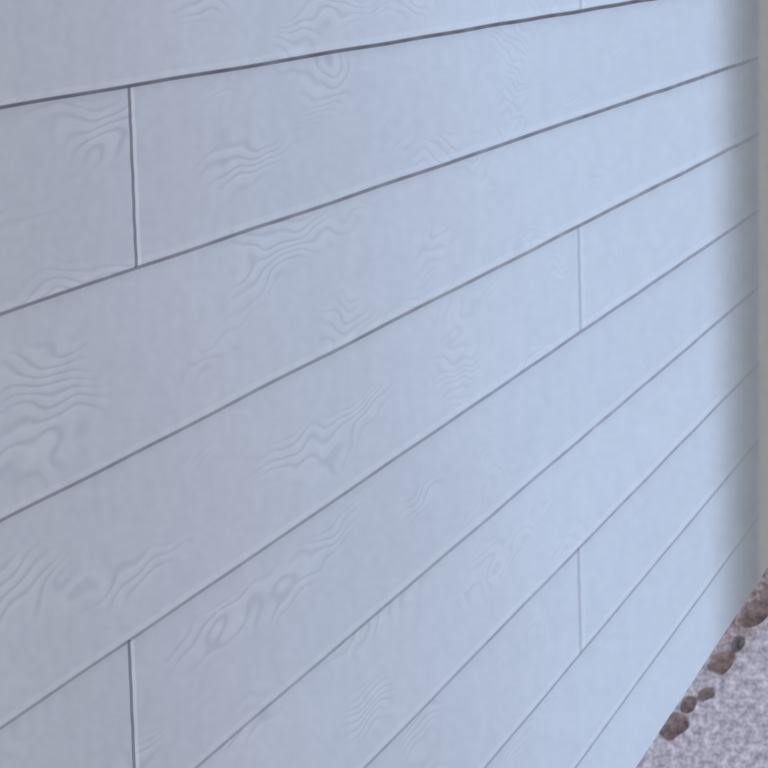
Give the GLSL for this texture, as a three.js fragment shader.

```glsl
varying vec2 vUv;

const vec3 GREY_PAINT = vec3(0.63, 0.65, 0.71);
const vec3 MID_PAINT = vec3(0.67, 0.71, 0.79);
const vec3 BLUE_PAINT = vec3(0.72, 0.78, 0.88);
const vec3 SEAM_DARK = vec3(0.33, 0.33, 0.38);
const vec3 CORNER_SHADE = vec3(0.47, 0.48, 0.50);
const vec3 TRIM = vec3(0.57, 0.57, 0.58);
const vec3 GRAVEL = vec3(0.63, 0.63, 0.70);
const vec3 MULCH = vec3(0.47, 0.41, 0.42);
const vec3 ROCK = vec3(0.33, 0.32, 0.36);
const float GROUND_COURSE = 7.85;

float hash(vec2 p) {
  return fract(sin(dot(p, vec2(127.1, 311.7))) * 43758.5);
}

vec2 gradient(vec2 cell) {
  float angle = 6.2832 * hash(cell);
  return vec2(cos(angle), sin(angle));
}

float gradientNoise(vec2 p) {
  vec2 i = floor(p), f = fract(p);
  vec2 w = f * f * f * (f * (f * 6.0 - 15.0) + 10.0);
  vec2 e = vec2(1.0, 0.0);
  float low = mix(dot(gradient(i), f), dot(gradient(i + e), f - e), w.x);
  float high = mix(dot(gradient(i + e.yx), f - e.yx), dot(gradient(i + 1.0), f - 1.0), w.x);
  return mix(low, high, w.y);
}

float line(float d, float halfWidth, float soft) {
  return 1.0 - smoothstep(halfWidth, halfWidth + soft, abs(d));
}

// Perspective of the wall: course height and top lap at a given x
float courseHeight(float x) { return mix(0.2695, 0.0975, x); }
float topLap(float x) { return mix(0.1393, -0.0273, x); }

vec3 paint(vec2 p) {
  float light = p.x + 0.12 * (p.y - 0.5) + 0.05 * gradientNoise(p * 4.0);
  vec3 col = mix(GREY_PAINT, MID_PAINT, smoothstep(0.05, 0.48, light));
  return mix(col, BLUE_PAINT, smoothstep(0.4, 0.78, light));
}

// Embossed wood grain, in patches that differ from board to board
float woodGrain(vec2 board, float seed) {
  vec2 q = board + vec2(seed * 7.3, seed * 3.1);
  float patches = smoothstep(0.04, 0.4, gradientNoise(q * vec2(1.4, 2.3)));
  float swirl = gradientNoise(q * vec2(1.7, 2.0)) + 0.3 * gradientNoise(q * vec2(5.0, 6.0));
  float phase = 6.2832 * (board.y * 11.0 + 4.5 * swirl);
  return patches * (sin(phase) + 0.4 * sin(2.0 * phase + 1.0));
}

vec3 addLap(vec3 col, float d, float lap, float along) {
  float strength = 0.25 + 0.65 * exp(-0.42 * max(lap, 0.0));
  strength *= 0.9 + 0.3 * gradientNoise(vec2(along * 5.0, lap * 3.7));
  float core = line(d - 0.001, 0.0008, 0.0032);
  float shadow = step(0.0, d) * exp(-d / 0.006) * 0.3;
  col += 0.02 * line(d + 0.007, 0.001, 0.005);
  return mix(col, SEAM_DARK, strength * max(core, shadow));
}

// Butt joints step along the wall by one third of a board per course
vec3 addJoint(vec3 col, float along, float course, float across, float height) {
  float start = 0.72 + 4.68 * mod(2.0 * course, 3.0);
  float lean = 0.045 * (across - 0.5);
  float d = (along - start - lean) * height * height / 0.2695;
  d += 0.0008 * gradientNoise(vec2(across * 9.0, course));
  float strength = smoothstep(0.08, 0.25, height);
  col = mix(col, SEAM_DARK, 0.62 * strength * line(d, 0.0006, 0.0025));
  return col + 0.05 * strength * line(d - 0.0045, 0.001, 0.0025);
}

vec3 siding(vec2 p, float level, float along, float height) {
  float course = floor(level), across = fract(level);
  float lap = floor(level + 0.5);
  float joint = 0.72 + 4.68 * mod(2.0 * course, 3.0);
  float seed = course + 11.0 * step(joint, along);
  float relief = woodGrain(vec2(along, across), seed);
  vec3 col = paint(p) + 0.022 * relief * smoothstep(0.09, 0.23, height);
  col += 0.012 * (hash(vec2(course, 4.0)) - 0.5);
  col = addJoint(col, along, course, across, height);
  col = addLap(col, (level - lap) * height, lap, along);
  // Shaded inside corner and its trim
  col = mix(col, CORNER_SHADE, 0.85 * smoothstep(0.915, 0.985, p.x));
  return mix(col, TRIM, smoothstep(0.984, 0.992, p.x));
}

vec3 ground(vec2 p, float depth) {
  float grit = gradientNoise(p * 95.0) + 0.6 * gradientNoise(p * 190.0);
  vec3 col = GRAVEL + 0.17 * grit;
  float bed = 1.0 - smoothstep(0.02, 0.09, depth + 0.04 * gradientNoise(p * 24.0));
  col = mix(col, MULCH + 0.2 * grit, 0.65 * bed * smoothstep(0.08, 0.2, p.y));
  // Stones scattered along the foot of the wall
  for (int i = 0; i < 7; i++) {
    float n = float(i), x = 0.865 + 0.021 * n;
    float foot = 1.0 - topLap(x) - GROUND_COURSE * courseHeight(x);
    vec2 q = p - vec2(x + 0.012, foot - 0.025 * hash(vec2(n, 2.0)));
    q = mat2(0.8, -0.6, 0.6, 0.8) * q;
    float size = mix(0.009, 0.02, hash(vec2(n, 5.0)));
    float d = length(q * vec2(0.8, 1.25)) - size + 0.005 * gradientNoise(p * 60.0 + n);
    vec3 stone = mix(ROCK, MULCH, hash(vec2(n, 8.0))) + 5.0 * q.y + 0.1 * grit;
    col = mix(col, stone, 1.0 - smoothstep(-0.002, 0.003, d));
  }
  return col;
}

void main() {
  vec2 p = vUv;
  float height = courseHeight(p.x), along = p.x / height;
  float level = (1.0 - p.y - topLap(p.x)) / height;
  level += 0.008 * gradientNoise(vec2(along * 1.6, floor(level + 0.5) * 2.3));
  float depth = (level - GROUND_COURSE) * height;
  vec3 col = siding(p, level, along, height);
  col = mix(col, ground(p, depth), smoothstep(-0.002, 0.003, depth));
  // Fine mottling of the paint
  col += 0.012 * gradientNoise(p * 85.0) + 0.012 * gradientNoise(p * vec2(60.0, 22.0));
  gl_FragColor = vec4(clamp(col, 0.0, 1.0), 1.0);
}
```
